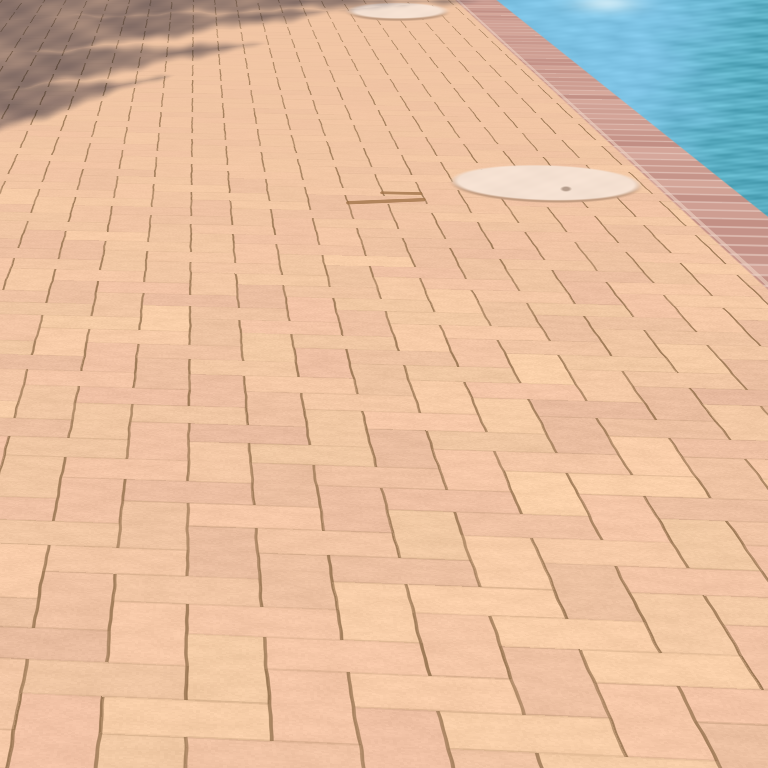
This texture is drawn by a Shadertoy shader. Its source:

```glsl
#define VANISH vec2(0.2552, -0.3125)
#define UNIT_WIDTH 0.0885
#define ROW_DEPTH 32.27
#define ROW_TILT 0.1
#define PHASE vec2(0.12, -0.35)
#define JOINT_HALF 0.022
#define COPING_START 12.2
#define POOL_START 14.15
#define SAND vec3(0.96, 0.80, 0.65)
#define ROSE vec3(0.93, 0.745, 0.635)
#define JOINT vec3(0.60, 0.46, 0.32)
#define SHADE vec3(0.53, 0.54, 0.61)

float hash(vec2 p) {
    vec3 q = fract(vec3(p.xyx) * 0.1031);
    q += dot(q, q.yzx + 33.33);
    return fract((q.x + q.y) * q.z);
}

// Distance to the nearest scattered point
float cellular(vec2 p) {
    vec2 cell = floor(p);
    float nearest = 2.0;
    for (int y = -1; y <= 1; y++)
    for (int x = -1; x <= 1; x++) {
        vec2 c = cell + vec2(x, y);
        vec2 point = c + vec2(hash(c), hash(c + 57.0));
        nearest = min(nearest, length(p - point));
    }
    return nearest;
}

float waves(vec2 p) {
    return sin(p.x + 1.7 * sin(p.y * 0.6)) * 0.5
         + sin(p.x * 1.9 - p.y * 1.3 + 2.0) * 0.3
         + sin(p.x * 3.7 + p.y * 2.9) * 0.2;
}

// Coverage of a line, dimmed where it is thinner than a pixel
float lineMask(float dist, float halfWidth, float aa) {
    return (1.0 - smoothstep(halfWidth - aa * 0.5, halfWidth + aa * 0.5, dist))
         * min(1.0, 2.0 * halfWidth / aa + 0.15);
}

float ellipseMask(vec2 p, vec2 radius, float aa) {
    float d = (length(p / radius) - 1.0) * radius.y;
    return 1.0 - smoothstep(-aa, aa, d);
}

float segmentMask(vec2 p, vec2 a, vec2 b, float halfWidth, float aa) {
    vec2 ab = b - a;
    float t = clamp(dot(p - a, ab) / dot(ab, ab), 0.0, 1.0);
    return lineMask(length(p - a - ab * t), halfWidth, aa);
}

// Two-by-one herringbone of clay pavers
vec3 pavers(vec2 g, vec2 aa, float nearness) {
    g.x += 0.012 * waves(g.yx * 3.0);
    vec2 cell = floor(g);
    float s = mod(cell.x + cell.y, 4.0);
    bool across = s < 1.5;
    vec2 size = across ? vec2(2, 1) : vec2(1, 2);
    vec2 origin = cell - vec2(s == 1.0, s == 3.0);
    vec2 q = g - origin;
    vec2 edge = min(q, size - q);

    float tone = hash(origin + 11.0);
    vec3 col = mix(SAND, ROSE, mix(0.5, tone, nearness));
    col *= 1.0 + 0.05 * nearness * (hash(origin + 83.0) - 0.5);
    col += 0.035 * nearness * (0.5 - cellular(g * vec2(1.6, 3.0)));
    col += 0.025 * nearness * (hash(floor(g * 24.0)) - 0.5);

    float faint = lineMask(edge.y, JOINT_HALF * 1.4, aa.y);
    col = mix(col, JOINT, faint * mix(0.10, 0.27, hash(cell + 5.0)));
    float deep = lineMask(edge.x, JOINT_HALF, aa.x);
    return mix(col, JOINT, deep * mix(0.65, 0.95, hash(cell + 31.0)));
}

vec3 coping(vec2 g, vec2 aa) {
    vec3 col = mix(vec3(0.76, 0.56, 0.52), vec3(0.84, 0.66, 0.61), hash(vec2(floor(g.y), 7.0)));
    float f = fract(g.y);
    col = mix(col, vec3(0.90, 0.79, 0.75), 0.7 * lineMask(min(f, 1.0 - f), 0.1, aa.y));
    return mix(col, vec3(0.93, 0.82, 0.76), 0.6 * lineMask(abs(g.x - COPING_START - 0.12), 0.06, aa.x));
}

vec3 water(vec2 p) {
    float teal = smoothstep(0.84, 1.02, p.x + 0.25 * p.y + 0.02 * waves(p * vec2(30, 90)));
    vec3 col = mix(vec3(0.49, 0.76, 0.89), vec3(0.34, 0.67, 0.75), teal);
    col += 0.05 * waves(p.yx * vec2(330, 45)) * (0.35 + teal);
    col += 0.06 * (0.5 - cellular(p * vec2(25, 70)));
    float glint = exp(-dot((p - vec2(0.79, 0.004)) / vec2(0.04, 0.012), (p - vec2(0.79, 0.004)) / vec2(0.04, 0.012)));
    return mix(col, vec3(0.9, 0.96, 0.98), 0.7 * glint);
}

// Soft tapering palm fronds cast from the left
float frondShadow(vec2 p) {
    float shadow = 0.0;
    for (int i = 0; i < 4; i++) {
        float k = float(i);
        float reach = 0.58 - 0.13 * k;
        float along = p.x / reach;
        float center = 0.002 + 0.046 * k - 0.035 * along * step(0.5, k);
        float thickness = 0.031 * (1.0 - along) + 0.004 * waves(vec2(p.x * 45.0 + k * 3.0, k));
        shadow = max(shadow, smoothstep(-0.007, 0.009, thickness - abs(p.y - center)));
    }
    return shadow * (0.82 + 0.18 * waves(p * vec2(35, 110)));
}

void mainImage(out vec4 fragColor, in vec2 fragCoord) {
    vec2 p = fragCoord / iResolution.xy;
    p.y = 1.0 - p.y;
    float px = 1.0 / iResolution.y;

    // Ground plane in paver widths
    float depth = p.y - VANISH.y;
    float u = (p.x - VANISH.x) / (UNIT_WIDTH * depth);
    float v = ROW_DEPTH / depth;
    vec2 g = vec2(u, v + ROW_TILT * u) + PHASE;
    vec2 aa = 1.5 * px * vec2(1.0 / (UNIT_WIDTH * depth), v / depth);

    vec3 col = pavers(g, aa, smoothstep(0.25, 0.85, depth));
    float rim = COPING_START + PHASE.x;
    col = mix(col, coping(vec2(u, g.y), aa), smoothstep(-aa.x, aa.x, g.x - rim));

    // Lifted paver and access covers
    float gap = segmentMask(p, vec2(0.453, 0.264), vec2(0.552, 0.260), 0.0022, px);
    gap = max(gap, segmentMask(p, vec2(0.497, 0.251), vec2(0.548, 0.252), 0.0018, px));
    col = mix(col, vec3(0.62, 0.44, 0.27), 0.75 * gap);
    for (int i = 0; i < 2; i++) {
        float k = float(i);
        vec2 q = p - mix(vec2(0.711, 0.238), vec2(0.518, 0.014), k);
        q.y -= 0.025 * q.x * (1.0 - k);
        vec2 radius = mix(vec2(0.120, 0.0225), vec2(0.062, 0.010), k);
        col = mix(col, vec3(0.76, 0.61, 0.50), ellipseMask(q - vec2(0, 0.003), radius, px));
        vec3 lid = vec3(0.96, 0.88, 0.82) + 0.012 * waves(q * vec2(60, 200));
        col = mix(col, lid, ellipseMask(q, radius, px));
    }
    col = mix(col, vec3(0.6, 0.5, 0.43), 0.7 * ellipseMask(p - vec2(0.737, 0.246), vec2(0.006, 0.003), px));

    col *= mix(vec3(1), SHADE, frondShadow(p));
    col = mix(col, water(p), smoothstep(-aa.x, aa.x, u - POOL_START));
    fragColor = vec4(clamp(col, 0.0, 1.0), 1.0);
}
```
